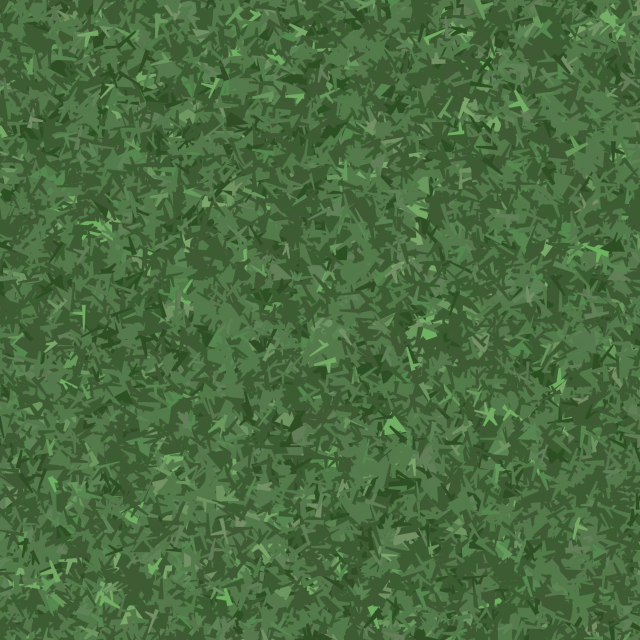
Give the GLSL for this texture, as a Shadertoy shader.

```glsl
// Dense ground cover of flat, sharp-edged leaf shards in muted greens.
// Jittered grids of triangular plates and forked blades are painted over
// each other from coarse to fine, each shard taking one tone of a palette.

const vec3 DEEP_GREEN   = vec3(0.18, 0.31, 0.14);
const vec3 SHADE_GREEN  = vec3(0.24, 0.36, 0.20);
const vec3 LEAF_GREEN   = vec3(0.33, 0.48, 0.295);
const vec3 FRESH_GREEN  = vec3(0.36, 0.52, 0.33);
const vec3 PALE_GREEN   = vec3(0.43, 0.59, 0.38);
const vec3 BRIGHT_GREEN = vec3(0.46, 0.68, 0.40);
const float TAU = 6.2831853;
const int LAYERS = 9;

vec3 hash3(vec2 p) {
    vec3 q = fract(p.xyx * vec3(0.1031, 0.1030, 0.0973));
    q += dot(q, q.yxz + 33.33);
    return fract((q.xxy + q.yzz) * q.zyx);
}

float valueNoise(vec2 p) {
    vec2 i = floor(p), f = fract(p);
    f = f * f * (3.0 - 2.0 * f);
    float low  = mix(hash3(i).x, hash3(i + vec2(1, 0)).x, f.x);
    float high = mix(hash3(i + vec2(0, 1)).x, hash3(i + vec2(1, 1)).x, f.x);
    return mix(low, high, f.y);
}

vec2 polar(float angle, float radius) {
    return radius * vec2(cos(angle), sin(angle));
}

// Signed distance to the line a-b, positive on its right side.
float edgeDist(vec2 p, vec2 a, vec2 b) {
    vec2 along = normalize(b - a);
    return dot(p - a, vec2(along.y, -along.x));
}

// Triangle with three corners at random angles around the origin.
float plateDist(vec2 p, float angle, vec3 rnd) {
    vec2 a = polar(angle, 0.55 + 0.43 * rnd.x);
    vec2 b = polar(angle + TAU * (0.22 + 0.18 * rnd.y), 0.35 + 0.5 * rnd.z);
    vec2 c = polar(angle + TAU * (0.58 + 0.18 * rnd.z), 0.35 + 0.6 * rnd.y);
    return max(edgeDist(p, a, b), max(edgeDist(p, b, c), edgeDist(p, c, a)));
}

// Blunt strip that starts at "root" and narrows along its direction.
float stripDist(vec2 p, vec2 root, float angle, float len, float halfWidth) {
    vec2 dir = polar(angle, 1.0);
    vec2 q = p - root;
    float x = dot(q, dir);
    float y = abs(dot(q, vec2(-dir.y, dir.x)));
    float taper = halfWidth * (1.0 - 0.6 * clamp(x / len, 0.0, 1.0));
    return max(y - taper, abs(x - 0.5 * len) - 0.5 * len);
}

// Blade with one side arm growing from a random place on it.
float bladeDist(vec2 p, float angle, vec3 rnd) {
    float len = 0.85 + 0.6 * rnd.x;
    float halfWidth = 0.09 + 0.09 * rnd.y;
    vec2 root = polar(angle, -0.5 * len);
    vec2 fork = polar(angle, len * (0.45 * rnd.z - 0.42));
    float side = rnd.y > 0.5 ? 1.0 : -1.0;
    float armAngle = angle + side * (0.6 + 1.1 * rnd.x);
    float stem = stripDist(p, root, angle, len, halfWidth);
    float arm = stripDist(p, fork, armAngle, 0.4 + 0.4 * rnd.z, halfWidth);
    return min(stem, arm);
}

// Palette tone for a pick in 0..1; the tint makes it warmer or cooler.
vec3 shardColour(float pick, float tint) {
    vec3 c = DEEP_GREEN;
    c = pick > 0.07 ? SHADE_GREEN : c;
    c = pick > 0.50 ? LEAF_GREEN : c;
    c = pick > 0.87 ? FRESH_GREEN : c;
    c = pick > 0.95 ? PALE_GREEN : c;
    c = pick > 0.988 ? BRIGHT_GREEN : c;
    float strength = pick > 0.87 ? 1.0 : 0.3;
    return c + strength * (tint - 0.5) * vec3(0.07, -0.05, 0.05);
}

// Paints one jittered grid of shards over the colour below.
vec3 paintShards(vec3 below, vec2 p, float cells, bool plates, float seed, float blur) {
    vec2 home = floor(p * cells);
    for (int j = -1; j <= 1; j++)
    for (int i = -1; i <= 1; i++) {
        vec2 cell = home + vec2(i, j);
        vec3 place = hash3(cell + seed);
        vec3 form = hash3(cell + seed + 57.7);
        vec3 tone = hash3(cell + seed + 113.1);
        vec2 q = p * cells - cell - place.xy;
        float angle = TAU * place.z;
        float d = plates ? plateDist(q, angle, form) : bladeDist(q, angle, form);
        float cluster = valueNoise((cell + place.xy) / cells * 14.0);
        vec3 colour = shardColour(tone.x + 0.09 * (cluster - 0.5), tone.y);
        below = mix(below, colour, 1.0 - smoothstep(-blur, blur, d / cells));
    }
    return below;
}

void mainImage(out vec4 fragColor, in vec2 fragCoord) {
    vec2 p = fragCoord / iResolution.y;
    float blur = 0.75 / iResolution.y;
    vec3 colour = SHADE_GREEN;

    // Plates come first, blades last, with one fine plate layer between.
    for (int k = 0; k < LAYERS; k++) {
        float layer = float(k);
        bool plates = k < 4 || k == 6;
        float cells = 15.0 + 2.7 * layer;
        colour = paintShards(colour, p + 0.137 * layer, cells, plates, 31.7 * layer + 5.3, blur);
    }
    fragColor = vec4(colour, 1.0);
}
```
